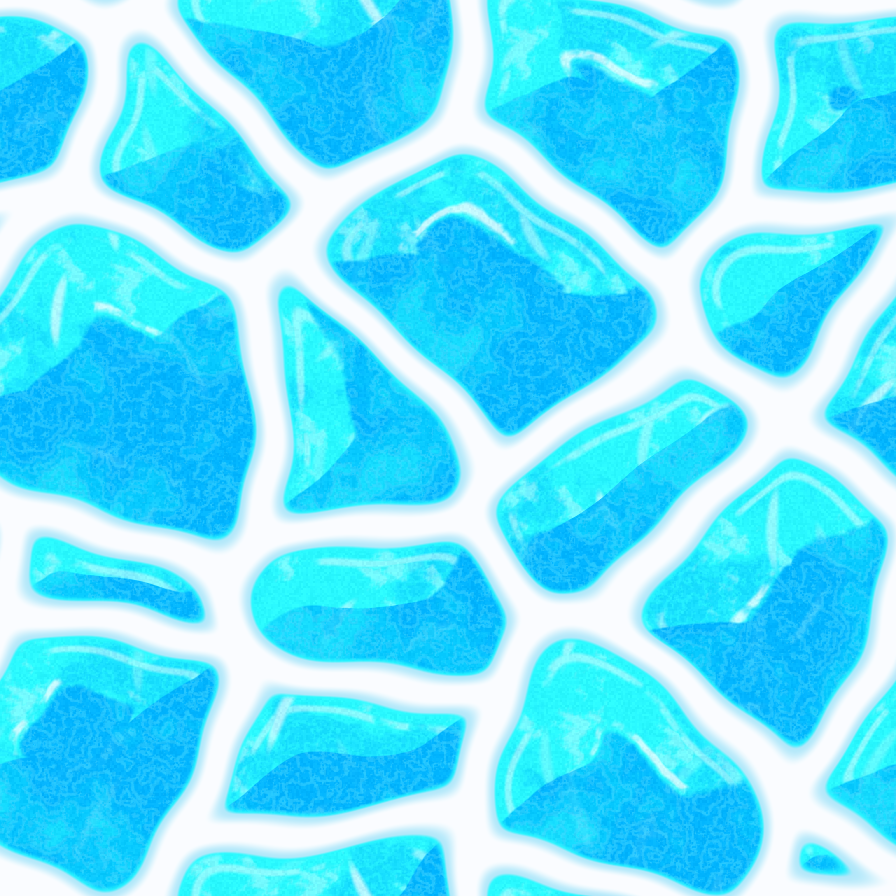
This texture is drawn by a Shadertoy shader. Its source:

```glsl
const float TAU = 6.2831853;
const float GRID = 4.0;           // stones per side
const float JITTER = 0.86;
const float SIZE_SPREAD = 0.62;   // weight range of the stones
const float MORTAR = 0.0215;      // half width of the white seams
const float ROUNDING = 95.0;      // higher gives sharper corners
const float BEVEL = 0.078;        // depth of the lit facets
const float STROKES = 9.0;        // highlight strokes per side
const float GRAIN = 384.0;
const vec2 LIGHT = vec2(-0.6, 0.8);
const vec3 DEEP = vec3(0.01, 0.71, 1.0);
const vec3 WATER = vec3(0.03, 0.79, 1.0);
const vec3 SHALLOW = vec3(0.10, 0.88, 1.0);
const vec3 GLOW = vec3(0.17, 0.98, 1.0);
const vec3 FROST = vec3(0.70, 0.91, 0.98);
const vec3 SNOW = vec3(0.98, 0.99, 1.0);
const vec3 VEIN = vec3(0.28, 0.84, 1.0);

vec3 hash3(vec2 p) {
    vec3 q = fract(p.xyx * vec3(0.1031, 0.1030, 0.0973) + 0.317);
    q += dot(q, q.yxz + 33.33);
    return fract((q.xxy + q.yzz) * q.zyx);
}

// Layered sines with whole-number frequencies, each bending the next
float swirl(vec2 p, vec2 k) {
    float v = 0.0, amp = 0.5;
    for (int i = 0; i < 5; i++) {
        float bend = sin(TAU * dot(p, vec2(-k.y, k.x)) + float(i) * 1.9);
        v += amp * sin(TAU * dot(p, k) + 1.8 * bend + 3.0 * v);
        amp *= 0.55;
        k = mat2(2, 1, -1, 2) * k;
    }
    return v;
}

// xy: stone centre, z: weight, all in grid units
vec3 stone(vec2 cell) {
    vec3 h = hash3(mod(cell, GRID) + 17.0);
    return vec3(cell + 0.5 + JITTER * (h.xy - 0.5), SIZE_SPREAD * h.z * h.z);
}

float power(vec2 p, vec3 s) {
    vec2 d = p - s.xy;
    return dot(d, d) - s.z;
}

// Weighted cells: x = rounded edge distance, y = light on facet, z = facet depth
vec3 stones(vec2 uv) {
    vec2 p = uv * GRID, base = floor(p);
    vec3 home = vec3(0.0);
    float best = 1e5;
    for (int y = -2; y <= 2; y++)
    for (int x = -2; x <= 2; x++) {
        vec3 s = stone(base + vec2(x, y));
        float d = power(p, s);
        if (d < best) { best = d; home = s; }
    }
    float total = 0.0, facing = 0.0, depth = 0.0;
    for (int y = -2; y <= 2; y++)
    for (int x = -2; x <= 2; x++) {
        vec2 cell = base + vec2(x, y);
        vec3 s = stone(cell);
        vec2 gap = s.xy - home.xy;
        float len = length(gap);
        if (len < 0.001) continue;
        float edge = (power(p, s) - best) / (2.0 * len * GRID);
        float w = exp(-ROUNDING * edge);
        total += w;
        facing += w * dot(gap / len, LIGHT);
        depth += w * mix(0.7, 1.35, hash3(mod(cell, GRID) + 51.0).x);
    }
    total = max(total, 1e-20);
    return vec3(-log(total) / ROUNDING, facing / total, BEVEL * depth / total);
}

// Scattered short tapered highlights
float strokes(vec2 uv) {
    vec2 p = uv * STROKES, base = floor(p);
    float v = 0.0;
    for (int y = -1; y <= 1; y++)
    for (int x = -1; x <= 1; x++) {
        vec2 cell = base + vec2(x, y);
        vec3 h = hash3(mod(cell, STROKES) + 83.0);
        float angle = mix(0.3, 2.2, h.z);
        vec2 dir = vec2(cos(angle), sin(angle));
        vec2 d = p - cell - h.xy;
        float along = dot(d, dir) / mix(0.25, 0.6, h.x);
        float across = abs(dot(d, vec2(-dir.y, dir.x)) + 0.06 * along * along);
        float width = 0.07 * max(1.0 - along * along, 0.0);
        v = max(v, (1.0 - smoothstep(0.3 * width, width + 0.02, across))
            * smoothstep(1.0, 0.5, abs(along)) * h.y);
    }
    return v;
}

float band(float d, float width) {
    return 1.0 - smoothstep(0.25 * width, width, abs(d));
}

void mainImage(out vec4 fragColor, in vec2 fragCoord) {
    vec2 uv = fragCoord / iResolution.xy;
    vec2 bent = uv + 0.010 * sin(TAU * (uv.yx * vec2(3, 2) + vec2(0.1, 0.6)))
        + 0.004 * sin(TAU * vec2(dot(uv, vec2(4, 7)), dot(uv, vec2(-6, 5))));
    float tone = swirl(uv, vec2(2, 1));
    float detail = swirl(uv, vec2(-3, 5));
    vec3 cell = stones(bent);
    float inside = cell.x - MORTAR;
    float depth = cell.z + 0.006 * tone;

    // Blue body with clouded patches
    vec3 color = mix(DEEP, WATER, smoothstep(-0.25, 0.3, tone + 0.3 * detail));
    color = mix(color, SHALLOW, 0.8 * smoothstep(0.42, 0.65, tone + 0.25 * detail));

    // Lit facets along the upper left sides
    float lit = smoothstep(0.08, 0.18, cell.y + 0.05 * detail);
    float facet = lit * (1.0 - smoothstep(-0.003, 0.003, inside - depth));
    vec3 ice = mix(SHALLOW, GLOW, smoothstep(-0.55, 0.05, tone + 0.4 * detail));
    color = mix(color, ice, 0.95 * facet);

    // Fine contour veins, of even width on the canvas
    float level = 3.0 * tone + detail;
    float slope = max(fwidth(level) * iResolution.y, 0.01);
    float vein = 1.0 - smoothstep(0.0006, 0.0025, abs(fract(level) - 0.5) / slope);
    color = mix(color, mix(VEIN, GLOW, facet), 0.45 * vein);

    // White glints on the facet edges and loose strokes
    float broken = smoothstep(0.0, 0.5, swirl(uv + 0.37, vec2(1, -3)));
    float glint = band(inside - depth + 0.009, 0.007) * broken * mix(0.12, 0.75, lit);
    glint = max(glint, band(inside - 0.016, 0.006) * lit * (1.0 - broken) * 0.45);
    glint = max(glint, strokes(uv) * mix(0.12, 0.7, facet));
    glint = max(glint, 0.35 * facet * smoothstep(0.3, 0.8, detail));
    color = mix(color, SNOW, glint);
    color += 0.05 * (hash3(floor(uv * GRAIN)).x - 0.5);

    // Bright rim, then soft white seams
    color = mix(color, GLOW, 0.8 * (1.0 - smoothstep(0.001, 0.006, inside)));
    vec3 seam = mix(SNOW, FROST, smoothstep(-0.014, -0.001, inside));
    color = mix(seam, color, smoothstep(-0.0015, 0.002, inside));
    fragColor = vec4(clamp(color, 0.0, 1.0), 1.0);
}
```
